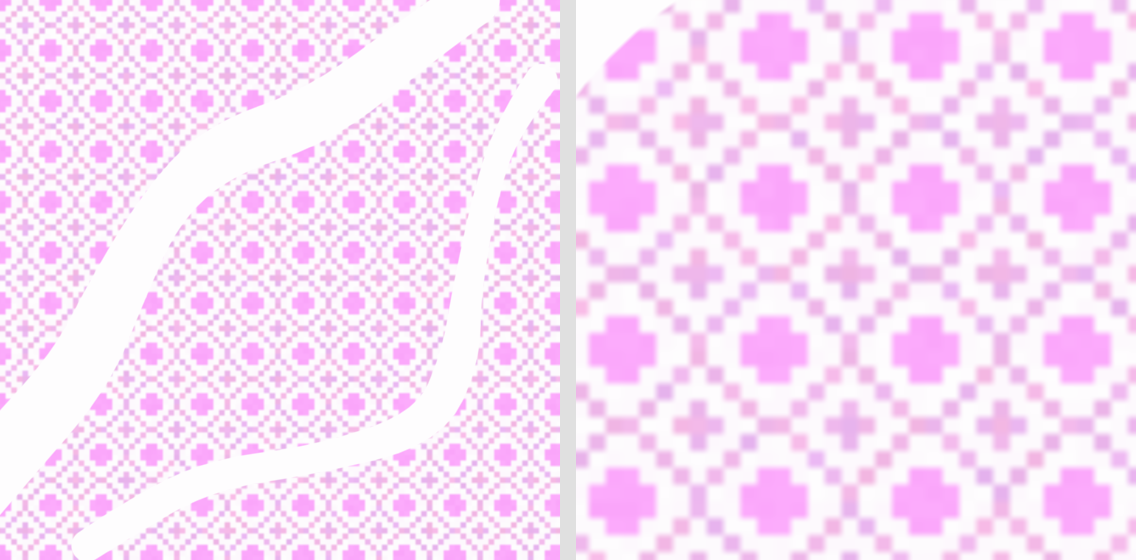
Left, the full canvas; right, a detail of the centre.
Reproduce this pattern procedurally as a WebGL 2 fragment shader.

```glsl
#version 300 es
precision highp float;
// Pink cross-stitch lattice of blocks, small crosses and diagonals, cut by two white ribbons.

uniform vec2 u_resolution;
out vec4 fragColor;

const float REPEATS = 11.08;        // motifs across and down
const float CELLS = 9.0;            // stitches along one motif
const float SOFTNESS = 0.30;        // blur of stitch edges, in stitches
const float RIBBON_BLUR = 0.0015;   // blur of ribbon edges, in canvas units
const int CURVE_STEPS = 6;          // straight pieces per curve span

const vec3 WHITE = vec3(0.995, 0.993, 0.995);
const vec3 GROUND = vec3(0.992, 0.970, 0.992);
const vec3 BLOCK_PINK = vec3(0.985, 0.660, 0.985);
const vec3 THREAD_LILAC = vec3(0.910, 0.710, 0.945);
const vec3 THREAD_ROSE = vec3(0.965, 0.725, 0.895);

// Ribbon control points: x, y, half width
const vec3 WIDE_RIBBON[9] = vec3[9](
    vec3(0.938, 1.065, 0.046), vec3(0.755, 0.935, 0.046), vec3(0.573, 0.794, 0.052),
    vec3(0.391, 0.733, 0.050), vec3(0.286, 0.629, 0.041), vec3(0.208, 0.479, 0.052),
    vec3(0.143, 0.336, 0.059), vec3(0.000, 0.176, 0.062), vec3(-0.130, 0.023, 0.062));
const vec3 THIN_RIBBON[10] = vec3[10](
    vec3(0.104, -0.009, 0.027), vec3(0.208, 0.060, 0.030), vec3(0.365, 0.151, 0.028),
    vec3(0.573, 0.180, 0.025), vec3(0.768, 0.238, 0.034), vec3(0.823, 0.362, 0.035),
    vec3(0.833, 0.479, 0.026), vec3(0.870, 0.668, 0.022), vec3(0.911, 0.779, 0.024),
    vec3(1.022, 0.935, 0.034));

float hash(vec2 p) {
    return fract(sin(dot(p, vec2(127.1, 311.7))) * 43758.5453);
}

// Colour of one stitch; the motif is symmetric about its central small cross
vec3 stitchColor(vec2 cell) {
    vec2 fromCross = abs(mod(cell, CELLS) - 4.0);
    float steps = fromCross.x + fromCross.y;
    float shade = hash(cell);

    bool block = min(fromCross.x, fromCross.y) > 2.5 && steps > 6.5;
    bool smallCross = steps < 1.5;
    bool diagonal = abs(steps - 4.0) < 0.5;

    if (block) return BLOCK_PINK + (shade - 0.5) * vec3(0.01, 0.03, 0.01);
    if (smallCross || diagonal) {
        return mix(THREAD_LILAC, THREAD_ROSE, shade) + 0.03 * (hash(cell + 17.0) - 0.5);
    }
    return mix(GROUND, WHITE, shade);
}

// Blends the four nearest stitches across a narrow soft edge
vec3 stitches(vec2 p, float pixel) {
    vec2 q = p - 0.5;
    vec2 cell = floor(q);
    float edge = clamp(max(SOFTNESS, pixel), 0.0, 0.5);
    vec2 w = smoothstep(0.5 - edge, 0.5 + edge, q - cell);
    vec3 low = mix(stitchColor(cell), stitchColor(cell + vec2(1.0, 0.0)), w.x);
    vec3 high = mix(stitchColor(cell + vec2(0.0, 1.0)), stitchColor(cell + 1.0), w.x);
    return mix(low, high, w.y);
}

// Signed distance to a straight piece whose half width is stored in z
float taperedSegment(vec2 p, vec3 a, vec3 b) {
    vec2 along = b.xy - a.xy;
    float t = clamp(dot(p - a.xy, along) / dot(along, along), 0.0, 1.0);
    vec3 nearest = mix(a, b, t);
    return length(p - nearest.xy) - nearest.z;
}

// Signed distance to one span of a quadratic B-spline
float splineSpan(vec2 p, vec3 a, vec3 b, vec3 c) {
    vec3 start = 0.5 * (a + b);
    vec3 end = 0.5 * (b + c);
    vec3 previous = start;
    float d = 1e3;
    for (int i = 1; i <= CURVE_STEPS; i++) {
        float t = float(i) / float(CURVE_STEPS);
        vec3 point = mix(mix(start, b, t), mix(b, end, t), t);
        d = min(d, taperedSegment(p, previous, point));
        previous = point;
    }
    return d;
}

void main() {
    vec2 uv = gl_FragCoord.xy / u_resolution;
    float pixel = 1.0 / min(u_resolution.x, u_resolution.y);

    // Lattice, counted from the upper left corner
    float cellsAcross = REPEATS * CELLS;
    vec3 color = stitches(vec2(uv.x, 1.0 - uv.y) * cellsAcross, pixel * cellsAcross);

    // Ribbons
    float d = 1e3;
    for (int i = 0; i < 7; i++) {
        d = min(d, splineSpan(uv, WIDE_RIBBON[i], WIDE_RIBBON[i + 1], WIDE_RIBBON[i + 2]));
    }
    for (int i = 0; i < 8; i++) {
        d = min(d, splineSpan(uv, THIN_RIBBON[i], THIN_RIBBON[i + 1], THIN_RIBBON[i + 2]));
    }
    float blur = max(RIBBON_BLUR, pixel);
    color = mix(WHITE, color, smoothstep(-blur, blur, d));

    fragColor = vec4(color, 1.0);
}
```
